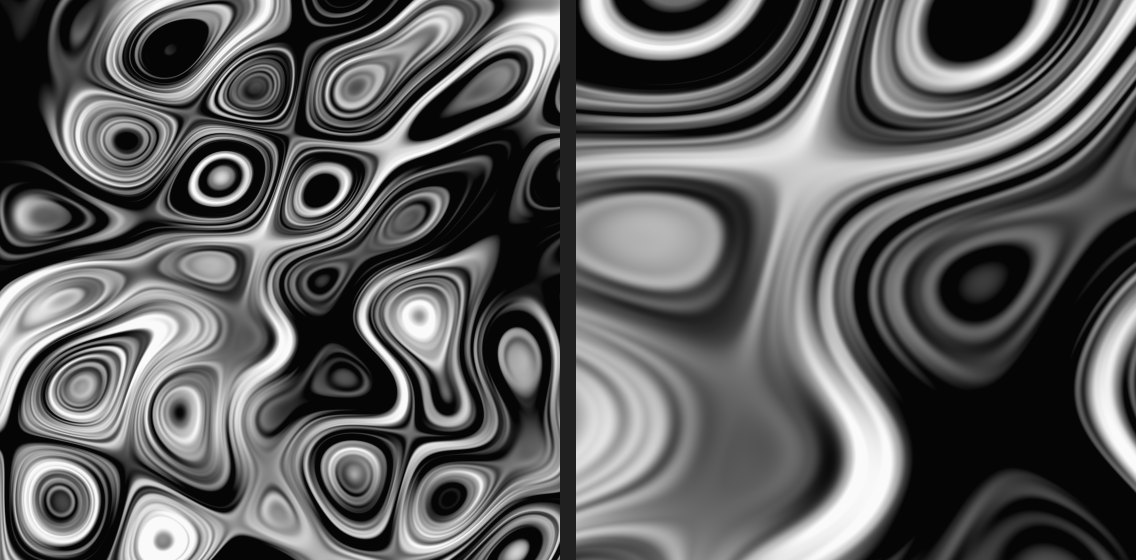
Left, the full canvas; right, a detail of the centre.
A WebGL 2 fragment shader for this texture:

```glsl
#version 300 es
precision highp float;
// Monochrome marbled swirls: streaked bands that follow the contours of a random wave field.

uniform vec2 u_resolution;
out vec4 fragColor;

float hash(vec3 p) {
  return fract(sin(dot(p, vec3(127.1, 311.7, 74.7))) * 43758.5453);
}

// Smooth value noise, centred on zero
float noise(vec3 p) {
  vec3 cell = floor(p);
  vec3 f = fract(p);
  f = f * f * (3.0 - 2.0 * f);
  vec2 o = vec2(0.0, 1.0);
  vec4 near = vec4(hash(cell), hash(cell + o.yxx), hash(cell + o.xyx), hash(cell + o.yyx));
  vec4 far = vec4(hash(cell + o.xxy), hash(cell + o.yxy), hash(cell + o.xyy), hash(cell + o.yyy));
  vec4 layer = mix(near, far, f.z);
  vec2 row = mix(layer.xz, layer.yw, f.x);
  return mix(row.x, row.y, f.y) - 0.5;
}

// Sum of plane waves in many directions; its peaks and pits are the eddies
float streamField(vec2 p) {
  float sum = 0.0;
  for (int i = 0; i < 24; i++) {
    float n = float(i);
    float angle = 2.4 * n + hash(vec3(n, 1.0, 5.0));
    float frequency = mix(16.0, 33.0, hash(vec3(n, 2.0, 5.0)));
    float phase = 6.2832 * hash(vec3(n, 3.0, 5.0));
    sum += cos(dot(p, vec2(cos(angle), sin(angle))) * frequency + phase);
  }
  return sum / 3.46;
}

float marble(vec2 p) {
  float stream = streamField(p) + 0.22 * noise(vec3(p * 10.0, 3.5));

  // Broad bands, narrow bands and fine streaks, all drifting slowly along the flow
  float bands = noise(vec3(p * 3.0, stream * 2.0 + 20.0));
  bands += 0.6 * noise(vec3(p * 5.0 + 17.0, stream * 5.0 + 50.0));
  bands += 0.38 * noise(vec3(p * 8.0 + 41.0, stream * 11.0 + 90.0));

  // Tone curve with deep blacks and softer highlights
  float z = bands / 0.225;
  return clamp(0.47 + 0.37 * z - 0.045 * z * z, 0.02, 0.98);
}

void main() {
  // Average a 3 by 3 grid of samples to smooth the thin streaks
  float tone = 0.0;
  for (int i = 0; i < 9; i++) {
    vec2 offset = (vec2(i % 3, i / 3) - 1.0) / 3.0;
    tone += marble((gl_FragCoord.xy + offset) / u_resolution.y);
  }
  fragColor = vec4(vec3(tone / 9.0), 1.0);
}
```
